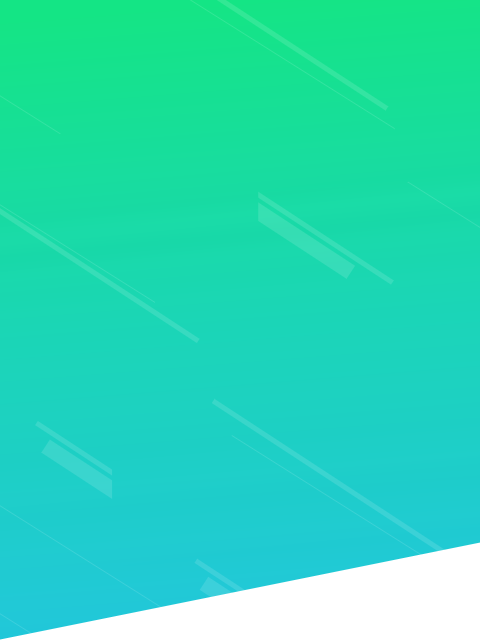
Give the GLSL for this background, as a Shadertoy shader.

```glsl
// Green to cyan gradient with slanted translucent streaks above a white sloping base.

// Lengths are in canvas widths, origin at the lower left.
const vec3 TOP_GREEN   = vec3(0.080, 0.897, 0.520);
const vec3 MID_TEAL    = vec3(0.106, 0.837, 0.715);
const vec3 BOTTOM_CYAN = vec3(0.134, 0.780, 0.865);
const vec3 WHITE       = vec3(1.0);

const float GRADIENT_TILT = 0.08;
const float BASE_HEIGHT   = 0.001;
const float BASE_SLOPE    = 0.202;
const float RIPPLE_FREQ   = 24.0;
const float RIPPLE_AMOUNT = 0.010;

const float STRIPE_SLOPE  = -0.655;
const float HAIR_SLOPE    = -0.630;
const float STRIPE_HALF   = 0.0052;
const float BLOCK_HALF    = 0.0162;
const float HAIR_HALF     = 0.0009;
const float STRIPE_ALPHA  = 0.125;
const float HAIR_ALPHA    = 0.13;

// Each streak: start x, start y, length.
const vec3 STRIPES[3] = vec3[3](
    vec3(0.418, 1.3615, 0.464), vec3(-0.017, 0.9047, 0.514), vec3(0.444, 0.498, 0.65));
const vec3 HAIRS[7] = vec3[7](
    vec3(0.383, 1.342, 0.519), vec3(-0.01, 1.140, 0.160), vec3(0.850, 0.954, 0.25),
    vec3(-0.010, 0.913, 0.393), vec3(0.483, 0.426, 0.50), vec3(-0.01, 0.286, 0.45),
    vec3(-0.01, 0.061, 0.20));

// Pairs of a stripe and a wide block, cut upright at the ends of their span.
const vec3 PAIR_STRIPES[3] = vec3[3](
    vec3(0.523, 0.9376, 0.352), vec3(0.076, 0.452, 0.23), vec3(0.408, 0.165, 0.23));
const vec3 PAIR_BLOCKS[3] = vec3[3](
    vec3(0.505, 0.914, 0.270), vec3(0.095, 0.404, 0.23), vec3(0.425, 0.118, 0.23));
const vec2 PAIR_SPANS[3] = vec2[3](
    vec2(0.538, 2.0), vec2(-1.0, 0.2335), vec2(-1.0, 2.0));

float hash(float n) {
    return fract(sin(n * 127.1) * 43758.5453);
}

float noise(float x) {
    float cell = floor(x);
    return mix(hash(cell), hash(cell + 1.0), smoothstep(0.0, 1.0, x - cell));
}

// Pixel coverage from a signed distance
float coverage(float dist, float pixel) {
    return clamp(0.5 - dist / pixel, 0.0, 1.0);
}

// Coverage of a square-ended bar running down to the right
float streak(vec2 p, vec3 bar, float slope, float halfWidth, float pixel) {
    vec2 dir = normalize(vec2(1.0, slope));
    vec2 rel = p - bar.xy;
    float along = abs(dot(rel, dir) - 0.5 * bar.z) - 0.5 * bar.z;
    float across = abs(dot(rel, vec2(-dir.y, dir.x))) - halfWidth;
    return coverage(max(along, across), pixel);
}

vec3 background(vec2 p, float height) {
    float t = (height - p.y + GRADIENT_TILT * (p.x - 0.5)) / height;
    vec3 color = mix(TOP_GREEN, MID_TEAL, clamp(2.0 * t, 0.0, 1.0));
    color = mix(color, BOTTOM_CYAN, clamp(2.0 * t - 1.0, 0.0, 1.0));

    // Faint slanted ripples in two zones
    float zones = smoothstep(0.22, 0.30, t) * (1.0 - smoothstep(0.40, 0.50, t))
                + smoothstep(0.62, 0.72, t);
    float ripple = noise((p.y - 0.1 * p.x) * RIPPLE_FREQ) - 0.5;
    return color + RIPPLE_AMOUNT * zones * ripple;
}

void mainImage(out vec4 fragColor, in vec2 fragCoord) {
    float pixel = 1.0 / iResolution.x;
    vec2 p = fragCoord * pixel;
    vec3 color = background(p, iResolution.y * pixel);

    // Long stripes
    for (int i = 0; i < 3; i++) {
        color = mix(color, WHITE, STRIPE_ALPHA * streak(p, STRIPES[i], STRIPE_SLOPE, STRIPE_HALF, pixel));
    }

    // Hairlines
    for (int i = 0; i < 7; i++) {
        color = mix(color, WHITE, HAIR_ALPHA * streak(p, HAIRS[i], HAIR_SLOPE, HAIR_HALF, pixel));
    }

    // Stripe and block pairs
    for (int i = 0; i < 3; i++) {
        vec2 span = PAIR_SPANS[i];
        float inside = coverage(max(span.x - p.x, p.x - span.y), pixel);
        float pair = max(streak(p, PAIR_STRIPES[i], STRIPE_SLOPE, STRIPE_HALF, pixel),
                         streak(p, PAIR_BLOCKS[i], STRIPE_SLOPE, BLOCK_HALF, pixel));
        color = mix(color, WHITE, STRIPE_ALPHA * inside * pair);
    }

    // Sloping white base
    float base = (p.y - BASE_HEIGHT - BASE_SLOPE * p.x) / length(vec2(1.0, BASE_SLOPE));
    color = mix(color, WHITE, coverage(base, pixel));

    fragColor = vec4(color, 1.0);
}
```
